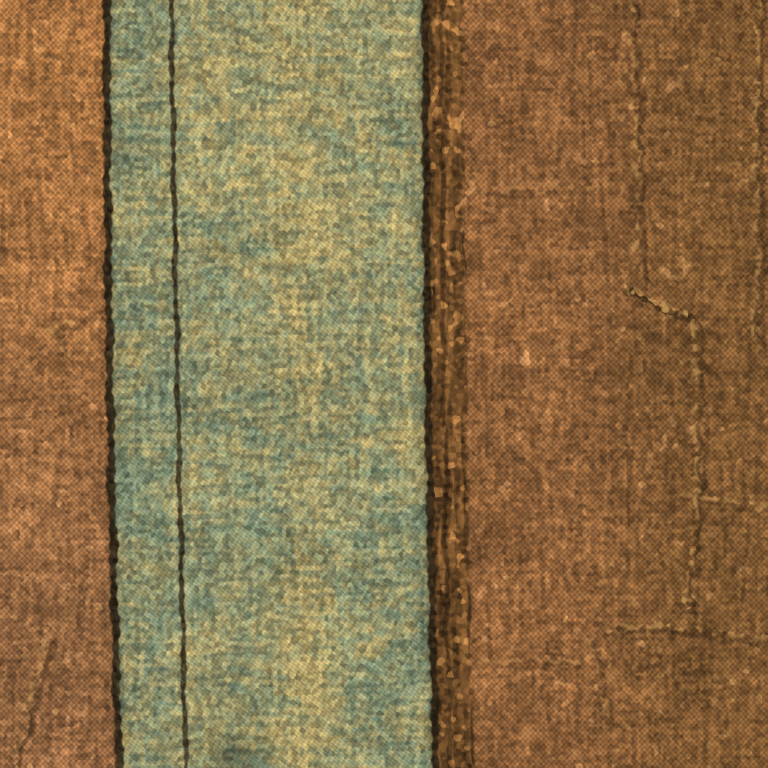
Write a Shadertoy shader that draws this texture.

```glsl
// Worn woven cloth: a sage strip sewn between two brown panels with dark seams.
// Smooth cellular noise gives mottling and yarn, sine products give the weave,
// and jittered segment distances give the frayed threads.

float hash(vec2 p) {
    vec3 q = fract(p.xyx * 0.1031);
    q += dot(q, q.yzx + 33.33);
    return fract((q.x + q.y) * q.z);
}

// Cellular noise, blended between neighbouring cells, in -1..1
float cells(vec2 p) {
    vec2 base = floor(p);
    float sum = 0.0, total = 0.0;
    for (int j = -1; j <= 1; j++)
    for (int i = -1; i <= 1; i++) {
        vec2 id = base + vec2(i, j);
        vec2 d = id + vec2(hash(id), hash(id + 71.3)) - p;
        float weight = exp(-6.0 * dot(d, d));
        sum += weight * hash(id + 19.7);
        total += weight;
    }
    return 2.0 * sum / total - 1.0;
}

float strand(vec2 p, vec2 a, vec2 b) {
    vec2 ab = b - a;
    float t = clamp(dot(p - a, ab) / dot(ab, ab), 0.0, 1.0);
    return smoothstep(0.0065, 0.001, length(p - a - ab * t));
}

// Loose threads and raised creases on the brown panels
float frays(vec2 p) {
    float f = 0.55 * strand(p, vec2(0.825, 1.0), vec2(0.832, 0.63));
    f = max(f, strand(p, vec2(0.816, 0.625), vec2(0.845, 0.607)));
    f = max(f, strand(p, vec2(0.845, 0.607), vec2(0.897, 0.590)));
    f = max(f, 0.6 * strand(p, vec2(0.903, 0.59), vec2(0.909, 0.35)));
    f = max(f, 0.6 * strand(p, vec2(0.909, 0.35), vec2(0.895, 0.21)));
    f = max(f, 0.5 * strand(p, vec2(0.88, 0.353), vec2(1.0, 0.342)));
    f = max(f, 0.55 * strand(p, vec2(0.79, 0.185), vec2(1.0, 0.172)));
    f = max(f, 0.4 * strand(p, vec2(0.61, 0.14), vec2(0.775, 0.142)));
    f = max(f, 0.55 * strand(p, vec2(0.772, 0.17), vec2(0.79, 0.06)));
    f = max(f, 0.6 * strand(p, vec2(0.986, 1.0), vec2(0.984, 0.54)));
    f = max(f, 0.3 * strand(p, vec2(0.62, 0.75), vec2(0.78, 0.757)));
    f = max(f, 0.6 * strand(p, vec2(0.07, 0.575), vec2(0.10, 0.585)));
    f = max(f, 0.5 * strand(p, vec2(0.072, 0.57), vec2(0.085, 0.53)));
    f = max(f, 0.7 * strand(p, vec2(0.065, 0.17), vec2(0.02, 0.015)));
    float ring = length(p - vec2(0.82, 0.15));
    return max(f, 0.35 * smoothstep(0.2, 0.9, sin(ring * 420.0)) * smoothstep(0.045, 0.03, ring));
}

// Dark stitched seam whose width swells along its length
float seam(float d, float halfWidth, float y) {
    float w = halfWidth * (1.0 + 0.22 * sin(y * 330.0) + 0.2 * sin(y * 71.0));
    return smoothstep(w + 0.0018, w - 0.0018, abs(d));
}

void mainImage(out vec4 fragColor, in vec2 fragCoord) {
    vec2 uv = fragCoord / iResolution.xy;
    float drop = 1.0 - uv.y;

    // Noise layers, from broad stains to single fibres
    float stain = cells(uv * vec2(9.0, 12.0));
    float patchy = cells(uv * vec2(28.0, 42.0) + 13.0);
    float warp = cells(uv * vec2(210.0, 24.0) + 31.0);
    float weft = cells(uv * vec2(26.0, 210.0) + 57.0);
    float grain = cells(uv * 190.0 + 83.0);
    float fleck = cells(uv * 120.0 + 7.0);

    // Seams bend to the right towards the bottom
    float wobble = 0.0009 * sin(uv.y * 47.0) + 0.0007 * sin(uv.y * 113.0);
    float leftSeam = uv.x - 0.139 - 0.016 * drop * drop - wobble;
    float innerSeam = uv.x - 0.223 - 0.019 * pow(drop, 1.2) - wobble;
    float rightSeam = uv.x - 0.551 - 0.014 * drop * drop + wobble;

    // Brown panels
    vec3 orange = mix(vec3(0.56, 0.39, 0.25), vec3(0.66, 0.45, 0.26), smoothstep(0.1, 0.95, uv.y));
    vec3 brown = mix(vec3(0.55, 0.375, 0.225), vec3(0.48, 0.335, 0.19), smoothstep(0.72, 0.92, uv.x));
    vec3 cloth = mix(orange, brown, step(0.35, uv.x));
    cloth *= 1.0 + 0.05 * stain + 0.06 * patchy;
    cloth *= 1.0 + 0.11 * warp + 0.09 * weft + 0.2 * grain;
    cloth *= 1.0 + 0.13 * sin(uv.x * 930.0) * sin(uv.y * 870.0);
    cloth += vec3(0.24, 0.20, 0.14) * smoothstep(0.62, 0.9, fleck) * (0.4 + 0.3 * patchy);

    // Frayed threads with a shadow on their lower right
    vec2 jitter = 0.005 * vec2(patchy + fleck, stain + cells(uv * 90.0 + 41.0));
    float light = frays(uv + jitter) * smoothstep(-0.6, 0.5, fleck + 0.5 * grain);
    float shade = frays(uv + jitter + vec2(-0.006, 0.006));
    cloth *= 1.0 - 0.4 * shade;
    cloth = mix(cloth, vec3(0.74, 0.57, 0.33) * (1.0 + 0.2 * grain), 0.8 * light);

    // Dark, fibrous band beside the right seam
    float band = smoothstep(-0.002, 0.002, rightSeam) * smoothstep(0.058, 0.046, rightSeam + 0.003 * patchy);
    float streak = cells(vec2(rightSeam * 150.0, uv.y * 16.0));
    vec3 fibre = vec3(0.405, 0.28, 0.15) * (1.0 + 0.38 * streak + 0.3 * grain);
    fibre *= 1.0 - 0.4 * seam(rightSeam - 0.023 - 0.003 * stain, 0.003, uv.y);
    fibre += vec3(0.28, 0.20, 0.11) * smoothstep(0.45, 0.85, fleck);
    cloth = mix(cloth, fibre, 0.85 * band);
    cloth *= 1.0 - 0.4 * seam(rightSeam - 0.051, 0.002, uv.y) * smoothstep(-0.3, 0.5, streak);

    // Sage strip: ochre wear over blue-green yarn
    float ochre = 0.47 + 0.22 * stain + 0.24 * patchy + 0.2 * weft + 0.16 * warp + 0.28 * fleck;
    ochre += 0.22 * exp(-pow((uv.x - 0.39) / 0.035, 2.0));
    ochre += 0.3 * exp(-pow((uv.y - 0.43) / 0.018, 2.0)) * smoothstep(0.3, 0.5, uv.x);
    ochre -= 0.2 * exp(-pow((uv.y - 0.36) / 0.06, 2.0));
    vec3 sage = mix(vec3(0.49, 0.55, 0.44), vec3(0.655, 0.59, 0.385), clamp(ochre, 0.0, 1.0));
    sage *= 1.0 + 0.05 * stain + 0.22 * grain + 0.08 * weft + 0.07 * warp;
    sage *= 1.0 + 0.09 * sin(uv.x * 930.0 + uv.y * 310.0) * sin(uv.y * 870.0);
    sage *= 1.0 - 0.25 * exp(-dot(uv - vec2(0.31, 0.015), uv - vec2(0.31, 0.015)) * 900.0);
    float strip = smoothstep(-0.0015, 0.0015, leftSeam) * smoothstep(0.0015, -0.0015, rightSeam);
    vec3 col = mix(cloth, sage, strip);

    // Soft recess around the seams, then the dark thread itself
    col *= 1.0 - 0.22 * exp(-abs(leftSeam) * 130.0) - 0.25 * exp(-abs(rightSeam) * 130.0);
    float ink = max(seam(leftSeam, 0.0048, uv.y), seam(rightSeam - 0.003, 0.0045, uv.y + 0.3));
    ink = max(ink, 0.9 * seam(innerSeam, 0.0031, uv.y + 0.6));
    col = mix(col, vec3(0.17, 0.135, 0.085) * (1.0 + 0.4 * grain), ink * (0.88 + 0.12 * fleck));

    fragColor = vec4(clamp(col, 0.0, 1.0), 1.0);
}
```
